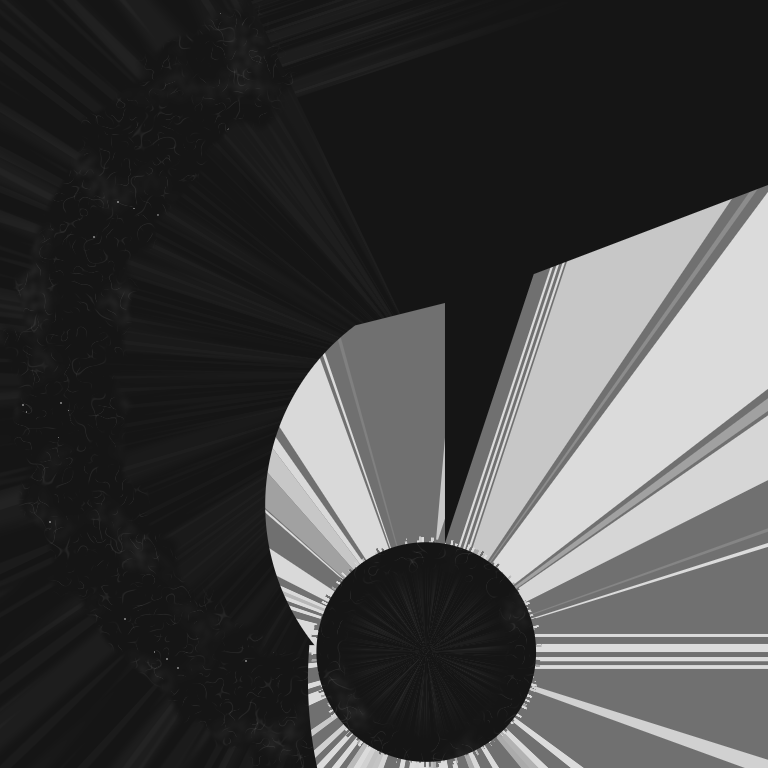
This background is drawn by a WebGL 2 fragment shader. Its source:

```glsl
#version 300 es
precision highp float;
// Dark radial streaks and a cracked ring behind a pale fan of rays around a dark disc.
uniform vec2 u_resolution;
out vec4 outColor;

const float DARK = 0.082, GRAY = 0.44, MID = 0.63, SILVER = 0.78, PALE = 0.86;
const vec2 DISC = vec2(0.555, 0.151);
const float DISC_RADIUS = 0.143;
const vec2 RING = vec2(0.559, 0.512);

float hash(vec2 p) {
  vec3 q = fract(p.xyx * vec3(0.1031, 0.103, 0.0973));
  q += dot(q, q.yzx + 33.33);
  return fract((q.x + q.y) * q.z);
}

float corner(vec2 cell, vec2 offset) {
  float t = 6.2832 * hash(cell);
  return dot(vec2(cos(t), sin(t)), offset);
}

float gradientNoise(vec2 p) {
  vec2 i = floor(p), f = fract(p), e = vec2(1, 0);
  vec2 s = f * f * f * (f * (f * 6.0 - 15.0) + 10.0);
  return mix(mix(corner(i, f), corner(i + e, f - e), s.x),
             mix(corner(i + e.yx, f - e.yx), corner(i + 1.0, f - 1.0), s.x), s.y);
}

// Coverage of a shape from its signed distance
float fill(float d, float px) { return clamp(0.5 - d / px, 0.0, 1.0); }

// Coverage of the interval lo..hi
float band(float x, float lo, float hi, float px) {
  return fill(lo - x, px) * fill(x - hi, px);
}

// Angle in degrees, 0..360, counter-clockwise from the right
float bearing(vec2 p) { return 180.0 - degrees(atan(p.y, -p.x)); }

// Faint streaks across coordinate x, slowly changing along y
float streaks(float x, float y) {
  float broad = smoothstep(-0.05, 0.3, gradientNoise(vec2(x * 0.23, y * 1.5)));
  float fine = smoothstep(0.05, 0.25, gradientNoise(vec2(x * 0.9, y * 2.5 + 7.0)));
  return 0.03 * broad + 0.025 * fine;
}

// Thin broken scratches over soft patches
float cracks(vec2 p) {
  float glow = 0.0;
  for (int i = 0; i < 3; i++) {
    vec2 q = mat2(0.8, 0.6, -0.6, 0.8) * p * (38.0 + 13.0 * float(i)) + 17.0 * float(i);
    float line = 1.0 - smoothstep(0.0, 0.055, abs(gradientNoise(q)));
    glow += 0.06 * line * smoothstep(0.05, 0.3, gradientNoise(q * 0.8 + 40.0));
    p = p.yx;
  }
  float patches = smoothstep(0.0, 0.5, gradientNoise(p * 14.0));
  return glow + 0.06 * patches * (0.6 + gradientNoise(p * 75.0));
}

float randomTone(float cell, float seed) {
  float h = hash(vec2(cell, seed));
  return h < 0.52 ? GRAY : mix(MID, PALE, smoothstep(0.5, 0.75, h));
}

// Stripes of random tone, one per unit, with soft joins
float stripes(float x, float soft, float seed) {
  float i = floor(x);
  return mix(randomTone(i, seed), randomTone(i + 1.0, seed), smoothstep(1.0 - soft, 1.0, fract(x)));
}

float background(vec2 p, float px) {
  vec2 q = p - RING;
  float r = length(q), a = bearing(q);
  float wobble = 0.035 * gradientNoise(p * 22.0);
  float ring = 1.0 - smoothstep(0.062, 0.078, abs(r - 0.475 + wobble));
  float open = band(a, 115.5, 270.0, degrees(px / r));
  ring *= smoothstep(113.0, 117.0, a - 60.0 * wobble) * step(a, 260.0);
  float level = DARK + streaks(a, r) * open * (1.0 - ring) * mix(0.65, 1.0, step(0.47, r));
  // Slanted streaks beyond the upper end of the ring
  float slant = p.y - 0.333 * p.x - 0.744;
  float upper = fill(-slant, px) * (1.0 - open) * (1.0 - smoothstep(0.4, 0.8, p.x));
  level += upper * streaks(slant * 220.0, p.x);
  float speck = step(0.9975, hash(floor(p * 420.0))) * step(0.15, gradientNoise(p * 18.0));
  return level + ring * (cracks(p) + 0.35 * speck);
}

// Tones of the fan by bearing a; d is the distance from its slanted inner edge
float fan(vec2 p, float a, float r, float d, float px) {
  float w = degrees(px / r), t = GRAY;
  // Right side, upwards
  t = mix(t, PALE, band(a, 17.1, 17.7, w));
  t = mix(t, 0.52, band(a, 19.4, 19.9, w));
  t = mix(t, 0.84, band(a, 26.7, 34.7, w));
  t = mix(t, MID, band(a, 35.2, 36.6, w));
  t = mix(t, PALE, band(a, 37.6, 53.4, w));
  t = mix(t, 0.55, band(a, 54.4, 54.9, w));
  t = mix(t, SILVER, band(a, 56.0, 85.0, w));
  // Parallel lines beside the slanted edge
  if (a < 88.0 && a > 60.0) {
    t = mix(t, GRAY, band(d, -0.01, 0.036, px));
    for (int i = 0; i < 3; i++) {
      float x = 0.018 + 0.0065 * float(i);
      t = mix(t, PALE, band(d, x, x + 0.0028, px));
    }
  }
  // Left lobe, top to bottom
  t = mix(t, 0.5, band(a, 105.2, 105.8, w));
  t = mix(t, PALE, band(a, 108.7, 109.2, w));
  t = mix(t, 0.85, band(a, 109.9, 123.1, w));
  t = mix(t, 0.85, band(a, 125.0, 127.0, w));
  t = mix(t, SILVER, band(a, 127.0, 131.5, w));
  t = mix(t, MID, band(a, 131.5, 138.2, w));
  t = mix(t, PALE, band(a, 138.5, 139.1, w));
  t = mix(t, 0.85, band(a, 146.5, 180.0, w));
  t = mix(t, stripes(a * 0.7, 0.7 * w, 3.0), band(a, 153.0, 166.0, w));
  t = mix(t, stripes(a * 0.42, 0.42 * w, 8.0), band(a, 180.0, 325.0, w));
  t = mix(t, 0.82, band(a, 340.0, 342.5, w));
  // Level lines on the right
  float level = band(p.y, 0.1706, 0.1745, px) + band(p.y, 0.151, 0.1615, px);
  level += band(p.y, 0.139, 0.1445, px) + band(p.y, 0.129, 0.134, px);
  return mix(t, PALE, level * step(DISC.x, p.x));
}

void main() {
  float px = 1.0 / min(u_resolution.x, u_resolution.y);
  vec2 p = gl_FragCoord.xy * px;
  vec2 q = p - DISC;
  float r = max(length(q), px), a = bearing(q);
  // Outline: left lobe, right sector and the foot below
  float edge = 0.95 * (q.x + 0.0224 - 0.33 * q.y);
  float roof = 0.97 * (p.y - 0.6055 + 0.25 * (0.5794 - p.x));
  float lobe = max(max(length(p - vec2(0.637, 0.3425)) - 0.2917, roof), p.x - 0.5794);
  float sector = max(-edge, 0.935 * (p.y - 0.6432 - 0.3803 * (p.x - 0.6953)));
  float bend = (p.y - 0.115) / 0.115;
  float foot = max(p.y - 0.16, 0.401 + 0.012 * bend * bend - p.x);
  float tone = mix(background(p, px), fan(p, a, r, edge, px), fill(min(min(lobe, sector), foot), px));
  // Ragged rim, then the dark disc with its own faint rays
  float ragged = DISC_RADIUS + 0.008 * hash(vec2(floor(a * 0.8), 5.0));
  float rim = fill(r - ragged, px) * step(0.5, hash(vec2(floor(a * 0.8), 11.0)));
  tone = mix(tone, stripes(a * 0.8, 0.3, 21.0), rim * step(edge, 0.4) * step(0.0, 0.155 - r));
  float core = DARK + 1.2 * streaks(a * 0.8, r) * (1.0 - smoothstep(0.06, 0.12, r));
  core += cracks(p + 3.0) * smoothstep(0.1, 0.12, r);
  tone = mix(tone, core, fill(r - DISC_RADIUS, px));
  outColor = vec4(vec3(tone), 1.0);
}
```
